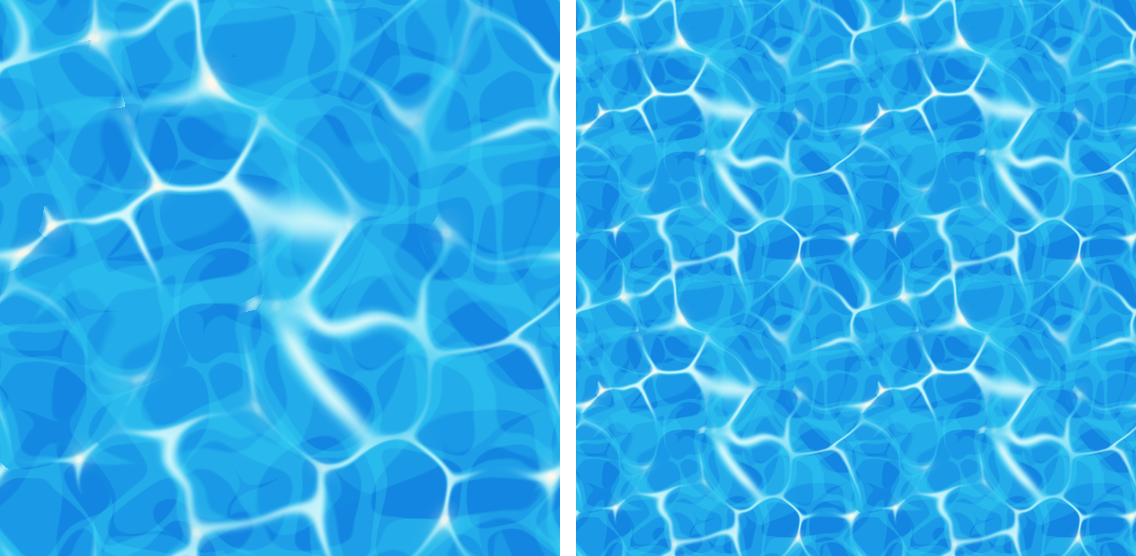
Left: one tile. Right: repeated 2 by 2.
A Shadertoy shader for this texture:

```glsl
// Sunlit pool water: flat translucent ribbons over blue, topped by bright caustic lines.
// Ribbons and lines are borders of warped, wrapping Voronoi cells; sparkles sit on
// cell corners. Every lattice repeats a whole number of times, so the image tiles.

const vec3 BASE_BLUE = vec3(0.10, 0.605, 0.90);
const vec3 DEEP_BLUE = vec3(0.07, 0.525, 0.88);
const vec3 RIBBON_CYAN = vec3(0.22, 0.86, 0.96);
const vec3 LINE_CYAN = vec3(0.42, 0.86, 0.97);
const vec3 LINE_WHITE = vec3(0.84, 0.97, 0.98);
const vec3 SPARK_WARM = vec3(1.0, 0.97, 0.92);

vec2 hash2(vec2 p) {
    vec3 q = fract(p.xyx * vec3(0.1031, 0.1030, 0.0973));
    q += dot(q, q.yzx + 33.33);
    return fract((q.xx + q.yz) * q.zy);
}

// Gradient at a lattice corner dotted with the offset from it
float corner(vec2 cell, vec2 offset, float repeats, float seed) {
    return dot(hash2(mod(cell, repeats) + seed) * 2.0 - 1.0, offset);
}

// Wrapping gradient noise, roughly -0.6 to 0.6
float gradientNoise(vec2 uv, float repeats, float seed) {
    vec2 x = uv * repeats, i = floor(x), f = x - i;
    vec2 s = f * f * f * (f * (f * 6.0 - 15.0) + 10.0);
    vec2 e = vec2(1.0, 0.0);
    float low = mix(corner(i, f, repeats, seed),
                    corner(i + e.xy, f - e.xy, repeats, seed), s.x);
    float high = mix(corner(i + e.yx, f - e.yx, repeats, seed),
                     corner(i + e.xx, f - e.xx, repeats, seed), s.x);
    return mix(low, high, s.y);
}

vec2 warp(vec2 uv, float repeats, float amount, float seed) {
    return uv + amount * vec2(gradientNoise(uv, repeats, seed),
                              gradientNoise(uv, repeats, seed + 31.0));
}

// Offset from the origin to the centre of the circle through three points
vec2 circumcentre(vec2 a, vec2 b, vec2 c) {
    b -= a;
    c -= a;
    float d = 2.0 * (b.x * c.y - b.y * c.x);
    if (abs(d) < 0.001) d = 0.001;
    float bb = dot(b, b), cc = dot(c, c);
    return a + vec2(c.y * bb - b.y * cc, b.x * cc - c.x * bb) / d;
}

// Border measure of wrapping Voronoi cells: 0 on borders, negative at the rounded
// junctions, growing inwards. Also gives the offset to the nearest cell corner.
float cellBorder(vec2 uv, float repeats, float seed, float sharpness, out vec2 toCorner) {
    vec2 x = uv * repeats, i = floor(x), f = x - i;
    vec2 a = vec2(9.0), b = a, c = a;
    float sum = 0.0;
    for (int j = -2; j <= 2; j++)
    for (int k = -2; k <= 2; k++) {
        vec2 g = vec2(float(k), float(j));
        vec2 site = g + 0.1 + 0.8 * hash2(mod(i + g, repeats) + seed) - f;
        float d = dot(site, site);
        sum += exp(-sharpness * d);
        if (d < dot(a, a)) { c = b; b = a; a = site; }
        else if (d < dot(b, b)) { c = b; b = site; }
        else if (d < dot(c, c)) c = site;
    }
    toCorner = circumcentre(a, b, c) / repeats;
    float others = sum * exp(sharpness * dot(a, a)) - 1.0;
    return -log(max(others, 0.00001)) / sharpness;
}

// Flat band of uneven width along cell borders
float ribbon(vec2 uv, float repeats, float seed, float width) {
    vec2 unused;
    float border = cellBorder(uv, repeats, seed, 7.0, unused);
    float w = width + 0.35 * gradientNoise(uv, 5.0, seed + 7.0);
    return smoothstep(0.025, -0.025, border - w);
}

void mainImage(out vec4 fragColor, in vec2 fragCoord) {
    vec2 uv = fragCoord / iResolution.xy;
    vec2 bent = warp(warp(uv, 4.0, 0.10, 3.0), 9.0, 0.035, 17.0);
    vec2 swirl = warp(warp(uv, 3.0, 0.16, 59.0), 8.0, 0.05, 71.0);

    // Deep patches and shadow ribbons
    float patches = smoothstep(0.13, 0.16, gradientNoise(swirl, 6.0, 83.0));
    float shadow = ribbon(swirl, 5.0, 131.0, 0.01);
    vec3 col = mix(BASE_BLUE, DEEP_BLUE, max(patches, shadow * 0.85));

    // Bright network, its corners and its uneven strength
    vec2 toCorner;
    float border = cellBorder(bent, 5.0, 211.0, 11.0, toCorner);
    float strength = smoothstep(-0.22, 0.28, gradientNoise(uv, 4.0, 97.0));
    float pick = smoothstep(0.06, 0.28, gradientNoise(bent + toCorner, 9.0, 151.0));
    float r2 = dot(toCorner, toCorner);
    strength = max(strength, pick * exp(-r2 / 0.004));

    // Overlapping translucent ribbons
    col = mix(col, RIBBON_CYAN, 0.28 * ribbon(swirl, 4.0, 173.0, 0.13));
    col = mix(col, RIBBON_CYAN, 0.28 * ribbon(bent, 6.0, 191.0, 0.11));
    float sheathWidth = 0.13 + 0.4 * gradientNoise(uv, 6.0, 227.0);
    col = mix(col, RIBBON_CYAN, 0.28 * smoothstep(0.03, -0.03, border - sheathWidth));

    // Caustic lines: cyan flanks with a white core
    float lineWidth = 0.05 + 0.13 * strength;
    float flank = smoothstep(lineWidth, 0.0, border);
    float core = smoothstep(lineWidth * 0.65, -0.01, border);
    col = mix(col, LINE_CYAN, flank * strength * 0.8);
    col = mix(col, LINE_WHITE, core * strength * strength * 0.95);

    // Warm sparkles with a soft halo
    float halo = 0.38 * exp(-r2 / 0.0006) + 0.95 * exp(-r2 / 0.00006);
    col = mix(col, SPARK_WARM, min(halo, 1.0) * pick);

    fragColor = vec4(col, 1.0);
}
```
